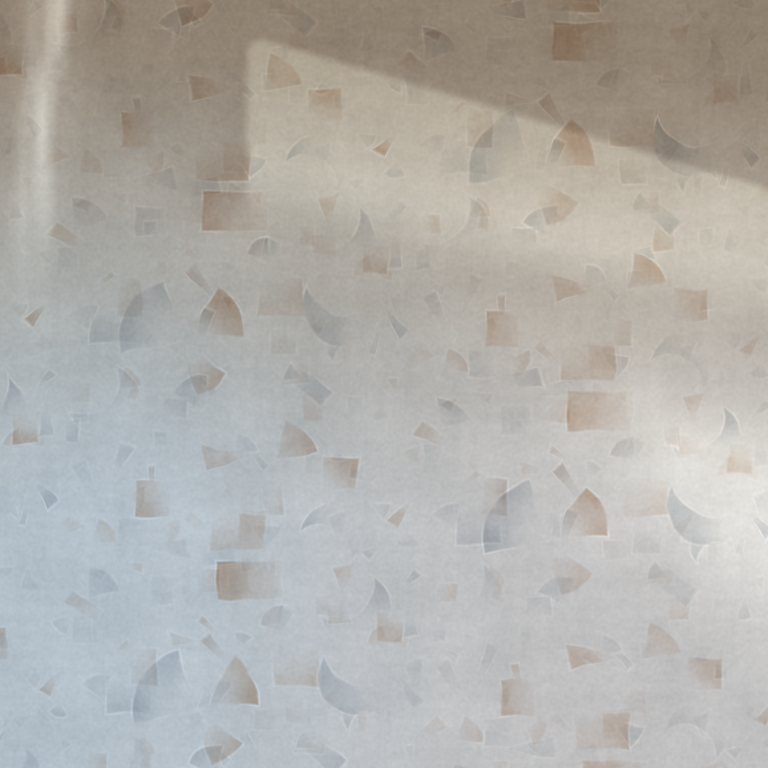
Write a WebGL 1 fragment shader that draws this texture.

```glsl
precision highp float;
// Pale wallpaper of worn shards and broken fans in a slanted, repeating lattice.
// Shards are distance functions tinted over a soft daylight field: brown shade
// above, cool light at lower left, a sunlit window patch and a gleam at right.
uniform vec2 u_resolution;

// Lattice of the printed repeat, and its inverse
const mat2 REPEAT = mat2(0.475, -0.26, 0.019, -0.481);
const mat2 TO_REPEAT = mat2(2.152, -1.163, 0.085, -2.125);
const vec2 FAN_CENTRE = vec2(0.235, 0.557);
const vec3 TAN_INK = vec3(0.89, 0.80, 0.73);
const vec3 GREY_INK = vec3(0.85, 0.87, 0.89);

vec2 hash2(vec2 p) {
  p = vec2(dot(p, vec2(127.1, 311.7)), dot(p, vec2(269.5, 183.3)));
  return fract(sin(p) * 43758.5);
}

float slope(vec2 cell, vec2 corner, vec2 f) {
  return dot(hash2(cell + corner) * 2.0 - 1.0, f - corner);
}

float gradientNoise(vec2 p) {
  vec2 c = floor(p), f = fract(p);
  vec2 u = f * f * f * (f * (f * 6.0 - 15.0) + 10.0);
  return mix(mix(slope(c, vec2(0, 0), f), slope(c, vec2(1, 0), f), u.x),
             mix(slope(c, vec2(0, 1), f), slope(c, vec2(1, 1), f), u.x), u.y);
}

vec2 turn(vec2 q, float a) {
  return vec2(cos(a) * q.x + sin(a) * q.y, cos(a) * q.y - sin(a) * q.x);
}

// Offset from the nearest repeat of a motif centred at c
vec2 motifOffset(vec2 p, vec2 c) {
  vec2 l = TO_REPEAT * (p - c);
  return REPEAT * (l - floor(l + 0.5));
}

float box(vec2 q, vec2 halfSize) {
  vec2 d = abs(q) - halfSize;
  return max(d.x, d.y);
}

float sector(vec2 q, float angle, float spread, float r) {
  q = turn(q, angle);
  return max(length(q) - r, abs(q.y) * cos(spread) - q.x * sin(spread));
}

float triangle(vec2 q, float r, float lean) {
  float side = max(dot(q, turn(vec2(1, 0), 2.0 + lean)), dot(q, turn(vec2(1, 0), -1.7)));
  return max(side - r * 0.25, q.x - r * 0.5);
}

float crescent(vec2 q, float r) {
  return max(length(q) - r, r * 1.05 - length(q - vec2(r * 0.75, r * 0.3)));
}

// Multiplies ink inside the shape; wear (0 to 1) keeps parts of the pale rim
vec3 paint(vec3 col, float d, float fade, vec3 ink, float wear) {
  fade *= 0.55 + 0.45 * wear;
  col *= mix(vec3(1.0), ink, fade * (1.0 - smoothstep(-0.0025, 0.002, d)));
  float rim = 1.0 - smoothstep(0.0, 0.0026, abs(d - 0.0015));
  return col + 0.055 * wear * (0.15 + 0.85 * fade) * rim;
}

vec3 daylight(vec2 p) {
  float drift = 0.07 * gradientNoise(p * 3.0 + 4.0);
  float y = p.y + drift;
  vec3 col = mix(vec3(0.755, 0.752, 0.752), vec3(0.69, 0.657, 0.615), smoothstep(0.28, 0.68, y));
  col = mix(col, vec3(0.565, 0.51, 0.445), smoothstep(0.64, 0.95, y));
  float cool = smoothstep(0.8, 0.05, p.x + drift) * smoothstep(1.05, 0.4, y);
  col += cool * vec3(-0.05, 0.002, 0.04);

  // Window patch with a slanted top and a rounded corner
  vec2 over = max(vec2(0.35 - p.x, p.y + 0.295 * (p.x - 0.36) - 0.915), 0.0);
  float patchLight = 1.0 - smoothstep(0.02, 0.036, length(over));
  patchLight *= smoothstep(0.68, 0.79, p.y + 0.2 * (p.x - 0.36) + 0.3 * drift);
  col += patchLight * vec3(0.115, 0.123, 0.115);

  // Gleam at the right, and streaks at the upper left
  vec2 g = turn(p - vec2(1.0, 0.33), -0.6);
  col += vec3(0.15, 0.148, 0.13) * exp(-dot(g * g, vec2(14.0, 70.0)));
  vec2 s = p - vec2(0.045 + 0.1 * (p.y - 0.75), 0.92);
  float streak = exp(-s.x * s.x * 1000.0 - s.y * s.y * 22.0);
  col += streak * vec3(0.2, 0.22, 0.23) * (0.9 + 1.1 * gradientNoise(p * vec2(45.0, 5.0)));
  return col;
}

// One layer of shards, n by n cells to a repeat
vec3 scatterShards(vec3 col, vec2 p, float n, float strength, float wear) {
  vec2 l = TO_REPEAT * (p - FAN_CENTRE) * n;
  for (int j = -1; j <= 1; j++) {
    for (int i = -1; i <= 1; i++) {
      vec2 id = floor(l) + vec2(float(i), float(j));
      vec2 key = floor(mod(id + 0.5, n)) + n;
      vec2 place = hash2(key + 3.0), kind = hash2(key + 17.0), look = hash2(key + 41.0);
      if (kind.x > 0.85) continue;
      vec2 q = REPEAT * ((l - id - 0.1 - 0.8 * place) / n);
      float r = mix(0.13, 0.32, look.x) / n;
      vec2 t = turn(q, 6.28 * look.y);
      float d = triangle(t * vec2(0.75, 1.0 + kind.x), r, place.x - 0.5);
      if (kind.y > 0.45) d = sector(t + vec2(r * 0.5, 0.0), 0.0, 0.2 + 0.5 * place.y, r);
      if (kind.y > 0.62) d = box(q, r * vec2(0.3 + 0.4 * place.x, 0.5));
      if (kind.y > 0.92) d = crescent(t, r);
      d = max(d, length(q) - 0.31 / n);
      float fade = smoothstep(-0.7, 0.6, t.x / r) * (0.3 + 0.7 * place.y) * strength;
      vec3 ink = mix(GREY_INK, TAN_INK, smoothstep(0.3, 0.7, fract(look.y * 7.0)));
      col = paint(col, d, fade, ink, wear);
    }
  }
  return col;
}

void main() {
  vec2 p = gl_FragCoord.xy / u_resolution;
  vec3 col = daylight(p);
  float wear = smoothstep(-0.25, 0.3, gradientNoise(p * 19.0));

  // Hand-cut edges come from a slight warp of the print
  vec2 w = p + 0.006 * vec2(gradientNoise(p * 26.0), gradientNoise(p * 26.0 + 50.0));
  col = scatterShards(col, w, 9.0, 0.5, wear);
  col = scatterShards(col, w, 6.0, 0.9, wear);

  // Broken fan, tan block and wing of each repeat
  vec2 fan = motifOffset(w, FAN_CENTRE);
  float rise = smoothstep(0.02, 0.085, length(fan));
  col = paint(col, sector(fan, 2.6, 0.75, 0.08), rise, GREY_INK, wear);
  col = paint(col, sector(fan - 0.008, 0.45, 0.48, 0.075), rise, TAN_INK, wear);
  col = paint(col, sector(fan, -0.95, 0.33, 0.075), rise * 0.8, TAN_INK, wear);
  vec2 block = motifOffset(w, vec2(0.306, 0.725));
  col = paint(col, box(block, vec2(0.042, 0.025)), smoothstep(0.06, -0.04, block.x), TAN_INK, wear);
  vec2 wing = motifOffset(w, vec2(0.445, 0.6));
  col = paint(col, crescent(turn(wing, 1.0), 0.05), smoothstep(0.04, -0.05, wing.x), GREY_INK, wear);

  // Mottling, woven streaks and fine grain
  float weave = gradientNoise(p * vec2(60.0, 9.0)) + gradientNoise(p * vec2(9.0, 60.0));
  col += 0.04 * gradientNoise(p * 11.0) + 0.016 * weave;
  col += 0.022 * gradientNoise(p * 80.0) + 0.03 * gradientNoise(p * 190.0);
  gl_FragColor = vec4(col, 1.0);
}
```
